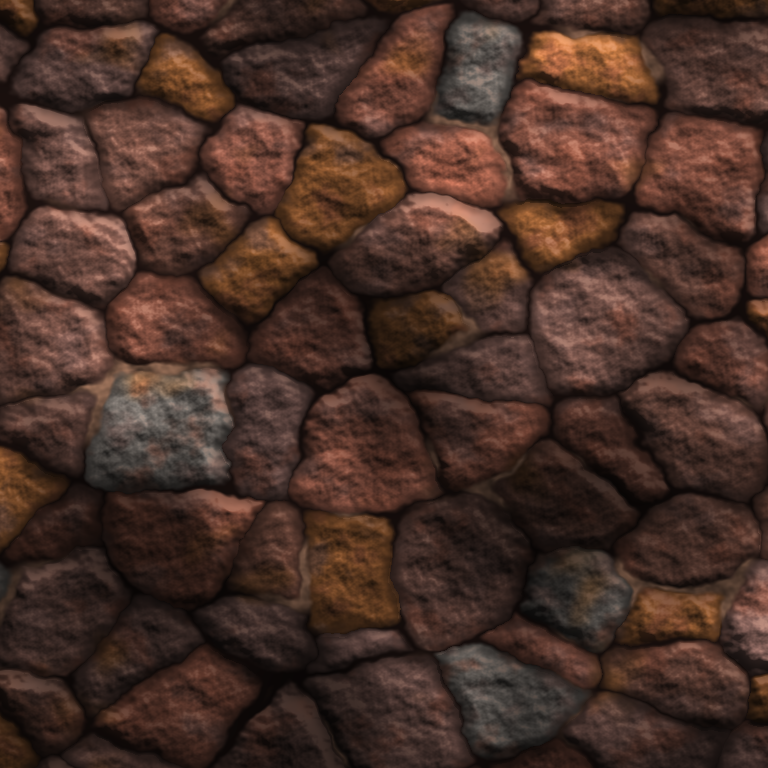
Write a Shadertoy shader that draws this texture.

```glsl
// Dry wall of rough volcanic stones in dappled light, with dark joints and patches of mortar.

const vec2 STONES_ACROSS = vec2(7.0, 8.3);
const vec2 LIGHT_DIR = vec2(0.42, 0.91);

const vec3 UMBER = vec3(0.385, 0.25, 0.205);
const vec3 MAUVE = vec3(0.36, 0.265, 0.245);
const vec3 RUST = vec3(0.45, 0.255, 0.195);
const vec3 OCHRE = vec3(0.53, 0.33, 0.16);
const vec3 SLATE = vec3(0.31, 0.32, 0.325);
const vec3 DUST = vec3(0.66, 0.51, 0.44);
const vec3 MORTAR = vec3(0.52, 0.38, 0.30);
const vec3 JOINT = vec3(0.085, 0.052, 0.045);

struct Stone {
    vec2 id;
    float edge; // distance to the rounded outline, in cells
};

vec2 hash2(vec2 p) {
    vec3 q = fract(p.xyx * vec3(0.1031, 0.1030, 0.0973));
    q += dot(q, q.yzx + 33.33);
    return fract((q.xx + q.yz) * q.zy);
}

float gradientAt(vec2 corner, vec2 offset) {
    float angle = 6.2832 * hash2(corner + 71.0).x;
    return dot(vec2(cos(angle), sin(angle)), offset);
}

float gradientNoise(vec2 p) {
    vec2 i = floor(p), f = fract(p);
    vec2 u = f * f * f * (f * (f * 6.0 - 15.0) + 10.0);
    vec2 e = vec2(1.0, 0.0);
    float low = mix(gradientAt(i, f), gradientAt(i + e, f - e), u.x);
    float high = mix(gradientAt(i + e.yx, f - e.yx), gradientAt(i + 1.0, f - 1.0), u.x);
    return 1.4 * mix(low, high, u.y);
}

float fbm(vec2 p, int octaves) {
    float sum = 0.0, amplitude = 0.5;
    for (int k = 0; k < octaves; k++) {
        sum += amplitude * gradientNoise(p);
        p = mat2(1.6, 1.2, -1.2, 1.6) * p + 17.3;
        amplitude *= 0.52;
    }
    return sum;
}

vec2 siteOf(vec2 cell) {
    return cell + 0.5 + 0.9 * (hash2(cell) - 0.5);
}

float weightOf(vec2 cell) {
    return 0.46 * hash2(cell + 19.0).y;
}

// Weighted Voronoi cell with corners rounded by a soft minimum
Stone findStone(vec2 p) {
    p += 0.16 * vec2(fbm(p * 1.9, 4), fbm(p * 1.9 + 40.0, 4));
    vec2 base = floor(p), nearest = base;
    float least = 1e5;
    for (int k = 0; k < 25; k++) {
        vec2 cell = base + vec2(k % 5 - 2, k / 5 - 2);
        vec2 d = siteOf(cell) - p;
        float power = dot(d, d) - weightOf(cell);
        if (power < least) { least = power; nearest = cell; }
    }
    vec2 site = siteOf(nearest);
    float sum = 1e-6;
    for (int k = 0; k < 25; k++) {
        vec2 cell = base + vec2(k % 5 - 2, k / 5 - 2);
        if (cell == nearest) continue;
        vec2 other = siteOf(cell), d = other - p;
        float border = (dot(d, d) - weightOf(cell) - least) / (2.0 * length(other - site));
        sum += exp(-22.0 * border);
    }
    return Stone(nearest, -log(sum) / 22.0);
}

// Flat-topped stone with its own tilted face and a lumpy surface
float heightOf(Stone stone, vec2 p) {
    vec2 tilt = hash2(stone.id + 5.0) - 0.5;
    float dome = smoothstep(-0.04, 0.2, stone.edge);
    float lumps = fbm(p * 2.3 + 9.0 * tilt, 5);
    return 0.14 * dome + dome * (0.25 * lumps + 0.6 * dot(tilt, p - stone.id - 0.5));
}

vec3 stoneColor(vec2 id, vec2 p) {
    vec2 kind = hash2(id + 53.0);
    vec3 color = mix(UMBER, MAUVE, kind.y);
    color = mix(color, RUST, 0.65 * step(0.6, kind.x));
    color = mix(color, OCHRE, 0.75 * step(0.85, kind.x));
    color = mix(color, SLATE, 0.85 * step(0.955, kind.x));
    float stain = fbm(p * 1.7 + 13.0 * kind, 4);
    color = mix(color, RUST, 0.55 * smoothstep(0.05, 0.4, stain));
    color = mix(color, MAUVE, 0.6 * smoothstep(0.05, 0.4, -stain));
    float lichen = fbm(p * 0.9 + 80.0, 3);
    color = mix(color, OCHRE, 0.6 * smoothstep(0.2, 0.5, lichen));
    return color * mix(0.82, 1.16, hash2(id + 97.0).x);
}

void mainImage(out vec4 fragColor, in vec2 fragCoord) {
    vec2 uv = fragCoord / iResolution.y;
    vec2 p = uv * STONES_ACROSS + 3.0;
    Stone stone = findStone(p);

    // Relief: slope of the surface towards the light
    float reach = 0.045;
    vec2 q = p + reach * LIGHT_DIR;
    float relief = (heightOf(stone, p) - heightOf(findStone(q), q)) / reach;
    float light = clamp(1.0 + 0.42 * relief, 0.35, 1.6);
    float occlusion = mix(0.6, 1.0, smoothstep(0.0, 0.15, stone.edge));

    vec3 color = stoneColor(stone.id, p) * light * occlusion;
    color = mix(color, DUST, 0.4 * smoothstep(0.5, 1.5, relief) * occlusion);

    // Joints: thin deep shadow of uneven width, with pale mortar in places
    float grit = fbm(p * 5.0, 3);
    float filled = smoothstep(0.22, 0.5, gradientNoise(p * 0.9 + 31.0));
    vec3 joint = mix(JOINT, MORTAR * (0.85 + 0.7 * grit), filled);
    float width = mix(0.004, 0.03, filled) + 0.035 * gradientNoise(p * 1.6 + 11.0);
    color = mix(joint, color, smoothstep(width - 0.025, width + 0.03, stone.edge));

    // Dappled sunlight, fading towards the foot of the wall
    float sun = 0.41 + 0.8 * fbm(uv * 3.4 + 6.0, 3) + 0.4 * (uv.y - 0.45);
    color *= mix(0.36, 1.38, smoothstep(0.0, 1.0, sun));
    fragColor = vec4(clamp(color, 0.0, 1.0), 1.0);
}
```
